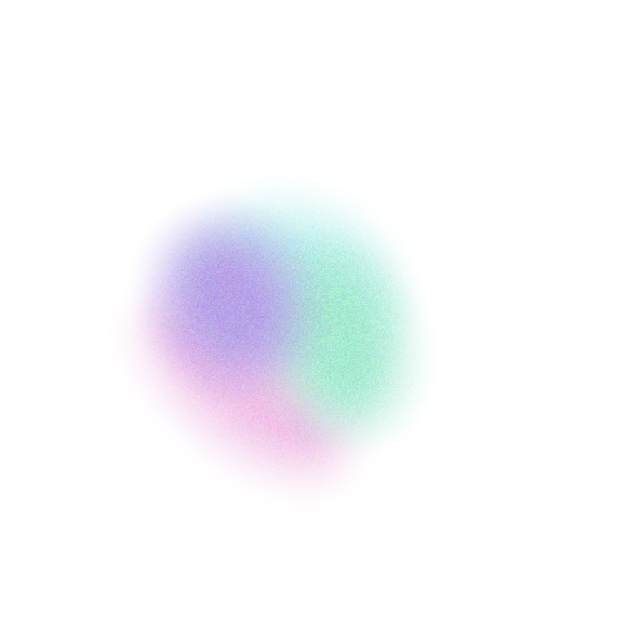
Write a Shadertoy shader that draws this background.

```glsl
#define PAPER vec3(1.0)
#define CYAN vec3(0.74, 0.94, 0.935)
#define PINK vec3(0.945, 0.76, 0.91)
#define GREEN vec3(0.65, 0.92, 0.82)
#define PURPLE vec3(0.72, 0.64, 0.91)
#define SOFTNESS 0.072
#define GRAIN_CELLS 512.0
#define GRAIN_STRENGTH 0.10

// Three random values per cell, without sine
vec3 hash32(vec2 p) {
    vec3 q = fract(p.xyx * vec3(0.1031, 0.1030, 0.0973));
    q += dot(q, q.yxz + 33.33);
    return fract((q.xxy + q.yzz) * q.zyx);
}

// Approximate signed distance to a rotated ellipse
float ellipseDistance(vec2 p, vec2 center, vec2 radii, float angle) {
    float c = cos(angle), s = sin(angle);
    p -= center;
    p = vec2(c * p.x + s * p.y, c * p.y - s * p.x);
    float scaled = length(p / radii);
    float slope = length(p / (radii * radii));
    return (scaled - 1.0) * (scaled + 1e-4) / (slope + 1e-3);
}

// Coverage of a blurred ellipse
float blob(vec2 p, vec2 center, vec2 radii, float angle) {
    float d = ellipseDistance(p, center, radii, angle);
    return 1.0 - smoothstep(-SOFTNESS, SOFTNESS, d);
}

void mainImage(out vec4 fragColor, in vec2 fragCoord) {
    vec2 uv = fragCoord / iResolution.xy;

    // Overlapping colour clouds, back to front
    vec3 color = PAPER;
    color = mix(color, CYAN, blob(uv, vec2(0.456, 0.544), vec2(0.146, 0.120), -0.30));
    color = mix(color, PINK, blob(uv, vec2(0.383, 0.397), vec2(0.172, 0.080), -0.69));
    color = mix(color, GREEN, blob(uv, vec2(0.531, 0.466), vec2(0.125, 0.088), -1.33));
    color = mix(color, PURPLE, blob(uv, vec2(0.362, 0.529), vec2(0.112, 0.094), -1.05));

    // Fine coloured grain, fading out with the tint
    float tint = clamp(3.0 * (1.0 - min(color.r, color.g)), 0.0, 1.0);
    vec3 grain = hash32(floor(uv * GRAIN_CELLS)) - 0.5;
    color += GRAIN_STRENGTH * tint * grain;

    fragColor = vec4(clamp(color, 0.0, 1.0), 1.0);
}
```
